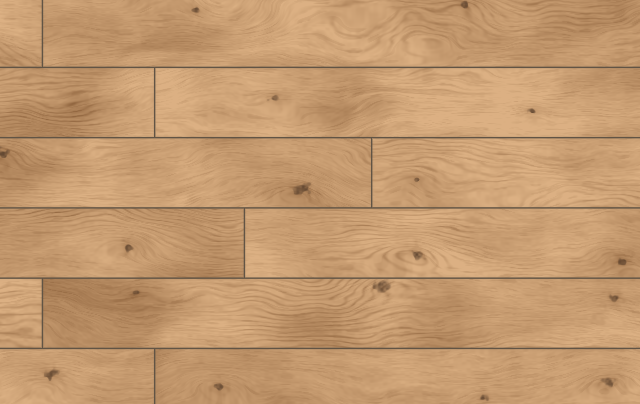
Give the GLSL for this texture, as a Shadertoy shader.

```glsl
// Oak plank floor: six staggered rows of boards with grain, knots and dark seams.

const float ROWS = 5.75;          // board rows over the canvas height
const float TOP_CUT = 0.041;      // part of the top row that is cropped
const float BOARD_LENGTH = 9.089; // in row heights
const float SEAM_HALF = 0.010;
const float KNOTS = 3.0;          // knots per board

const vec3 OAK_DARK = vec3(0.67, 0.50, 0.34);
const vec3 OAK_LIGHT = vec3(0.83, 0.66, 0.485);
const vec3 KNOT_BROWN = vec3(0.36, 0.26, 0.18);
const vec3 SEAM_GREY = vec3(0.38, 0.33, 0.27);

float hash(vec2 p) {
    vec3 q = fract(p.xyx * 0.1031);
    q += dot(q, q.yzx + 33.33);
    return fract((q.x + q.y) * q.z);
}

float noise(vec2 p) {
    vec2 i = floor(p), f = fract(p);
    f = f * f * f * (f * (f * 6.0 - 15.0) + 10.0);
    float low = mix(hash(i), hash(i + vec2(1, 0)), f.x);
    float high = mix(hash(i + vec2(0, 1)), hash(i + vec2(1, 1)), f.x);
    return mix(low, high, f.y);
}

float fbm(vec2 p) {
    float sum = 0.0, amp = 0.5;
    for (int i = 0; i < 4; i++) {
        sum += amp * noise(p);
        p = mat2(1.6, 0.9, -0.9, 1.6) * p + 7.3;
        amp *= 0.5;
    }
    return sum / 0.9375;
}

// Joint position of a row; the stagger repeats every four rows.
float jointOffset(float row) {
    vec4 offsets = vec4(0.604, 2.201, 5.290, 3.479);
    return offsets[int(mod(row, 4.0))];
}

// Knots of one board: x = bulge of the growth rings, y = brown halo, z = dark core.
vec3 knotField(vec2 p, float seed) {
    vec3 field = vec3(0.0);
    for (float i = 0.0; i < KNOTS; i++) {
        vec2 key = vec2(seed * 91.0 + i * 5.7, i * 3.1 + 2.0);
        float along = (i + hash(key)) * BOARD_LENGTH / KNOTS;
        vec2 d = p - vec2(along, mix(0.08, 0.92, hash(key + 11.0)));
        float size = mix(0.35, 1.2, hash(key + 23.0));
        float ragged = 0.4 + 1.2 * noise(p * 15.0 + key);
        float r = length(d * vec2(0.75, 1.0)) * ragged / size;
        float wide = dot(d * vec2(0.5, 1.0), d * vec2(0.5, 1.0));
        field.x += 0.38 * size * exp(-wide * 13.0 / size);
        field.y += 0.5 * exp(-r * r * 90.0) + 0.4 * exp(-wide * 26.0 / size);
        field.z += 1.0 - smoothstep(0.03, 0.08, r);
    }
    return field;
}

// Thin dark lines of growth rings, faded where they grow too fine to draw.
float growthRings(float height) {
    float phase = height * 13.0;
    float band = 0.5 + 0.5 * sin(6.2832 * phase);
    float fade = 1.0 - smoothstep(0.22, 0.55, fwidth(phase));
    return mix(0.3, band * band * band, fade);
}

vec3 oak(vec2 p, float seed) {
    vec2 shift = vec2(seed * 157.0, seed * 83.0);
    vec3 knot = knotField(p, seed);

    // Rings are level lines of a warped height, which arch into cathedrals.
    float warp = fbm(p * vec2(0.4, 0.8) + shift);
    float wobble = 0.05 * noise(p * vec2(3.0, 9.0) + shift);
    float rings = growthRings(p.y + 1.2 * warp + wobble + knot.x);
    rings *= 0.5 + noise(p * vec2(2.0, 16.0) + shift + 41.0);
    float figured = smoothstep(0.45, 0.85, noise(p * vec2(0.4, 0.9) + shift + 31.0));
    figured = clamp(figured + knot.x * 0.9, 0.0, 1.0);

    // Broad shading across the board and long mineral stains.
    float cloud = fbm(p * vec2(0.8, 1.1) + vec2(warp * 1.5) + shift + 57.0);
    float patches = noise(p * vec2(1.1, 0.6) + vec2(warp, 0.0) + shift + 97.0);
    float bend = warp * 4.0 + knot.x * 2.0;
    float streak = noise(p * vec2(0.6, 5.0) + vec2(0.0, bend) + shift + 13.0);
    float stain = smoothstep(0.72, 0.98, streak) * smoothstep(0.4, 0.65, cloud);

    // Crisp fibres and short pores that follow the bend of the grain.
    vec2 grain = p + vec2(0.0, 0.25 * bend);
    float fibre = noise(grain * vec2(5.0, 44.0) + shift);
    float fleck = noise(grain * vec2(16.0, 58.0) + shift + 17.0);
    float pore = smoothstep(0.72, 0.9, noise(grain * vec2(4.0, 52.0) + shift + 71.0));

    float tone = 0.72 + 1.4 * (cloud - 0.5) + 0.5 * (patches - 0.5);
    tone += 0.34 * (streak - 0.5) - 0.55 * stain + 0.12 * (seed - 0.5);
    tone += 0.2 * (fibre - 0.5) + 0.2 * (fleck - 0.5) - 0.22 * pore;
    tone -= (0.06 + 0.4 * figured) * (rings - 0.2);
    tone -= 0.65 * knot.y;

    vec3 color = mix(OAK_DARK, OAK_LIGHT, clamp(tone, -0.6, 1.2));
    float core = clamp(knot.z, 0.0, 1.0) * (0.4 + 0.5 * noise(p * 26.0 + shift));
    return mix(color, KNOT_BROWN, core);
}

void mainImage(out vec4 fragColor, in vec2 fragCoord) {
    float pixel = ROWS / iResolution.y;
    vec2 p = vec2(fragCoord.x, iResolution.y - fragCoord.y) * pixel;
    p.y += TOP_CUT;

    // Split the floor into rows, then each row into boards.
    float row = floor(p.y);
    float x = p.x - jointOffset(row);
    float board = floor(x / BOARD_LENGTH);
    vec2 local = vec2(x - board * BOARD_LENGTH, p.y - row);
    vec3 color = oak(local, hash(vec2(row * 7.0 + 3.0, board + 19.0)));

    // Seam with a narrow shaded bevel.
    vec2 edges = min(local, vec2(BOARD_LENGTH, 1.0) - local);
    float edge = min(edges.x, edges.y);
    color *= 1.0 - 0.05 * exp(-edge * 45.0);
    float seam = clamp((SEAM_HALF - edge) / pixel + 0.5, 0.0, 1.0);
    fragColor = vec4(mix(color, SEAM_GREY, seam), 1.0);
}
```
